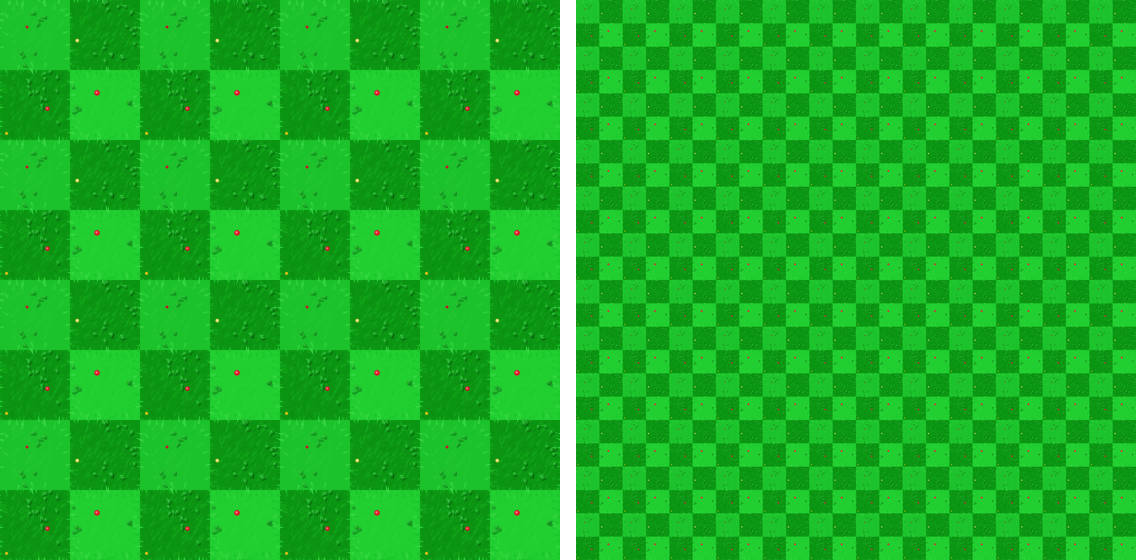
Left: one tile. Right: repeated 3 by 3.
Write a WebGL 1 fragment shader that draws this pattern.

```glsl
precision highp float;
// Checkerboard lawn: a block of 2 by 2 grass squares repeated 4 by 4 times.
// Tapered blades scattered on a wrapping grid fray the light squares over the
// dark ones; embossed leaf clumps and tiny flowers are placed in every block.
uniform vec2 u_resolution;

const float BLOCKS = 4.0;
const float BLADE_GRID = 26.0;
const vec3 DEEP = vec3(0.04, 0.58, 0.07);
const vec3 MOSS = vec3(0.07, 0.65, 0.10);
const vec3 GRASS = vec3(0.11, 0.76, 0.17);
const vec3 FRESH = vec3(0.13, 0.81, 0.19);
const vec3 SUNLIT = vec3(0.22, 0.85, 0.27);

vec2 hash2(vec2 p) {
  vec2 k = vec2(dot(p, vec2(12.99, 78.23)), dot(p, vec2(39.35, 11.14)));
  return fract(sin(k) * 4375.85);
}

// Shortest offset from a point inside the repeating block
vec2 wrapOffset(vec2 p, vec2 centre) {
  return fract(p - centre + 0.5) - 0.5;
}

float isLight(vec2 p) {
  vec2 square = floor(p * 2.0);
  return mod(square.x + square.y, 2.0);
}

vec3 lightTone(vec2 p) {
  return mix(FRESH, GRASS, step(0.5, fract(p.y)));
}

// Positive inside light squares, negative inside dark ones
float checkerDistance(vec2 p) {
  vec2 f = 0.5 - abs(fract(p * 2.0) - 0.5);
  return 0.5 * min(f.x, f.y) * (isLight(p) * 2.0 - 1.0);
}

float bladeMask(vec2 d, vec2 dir, float len, float halfWidth, float aa) {
  float t = clamp(dot(d, dir) / len, 0.0, 1.0);
  float dist = length(d - dir * len * t) - halfWidth * (1.0 - t);
  return 1.0 - smoothstep(-aa, aa, dist);
}

vec3 lawn(vec2 p, float aa) {
  vec3 under = mix(DEEP, MOSS, 0.08);
  vec3 over = lightTone(p);
  float cover = smoothstep(-aa, aa, checkerDistance(p));
  vec2 base = floor(p * BLADE_GRID);
  for (int j = -2; j <= 2; j++) {
    for (int i = -2; i <= 2; i++) {
      vec2 id = base + vec2(float(i), float(j));
      vec2 key = mod(id, BLADE_GRID);
      vec2 h = hash2(key + 3.1);
      vec2 v = hash2(key + 47.7);
      vec2 root = (id + h) / BLADE_GRID;
      vec2 c = fract(root * 2.0) - 0.5;
      vec2 outward = abs(c.x) > abs(c.y) ? vec2(sign(c.x), 0.0) : vec2(0.0, sign(c.y));
      float rim = smoothstep(0.34, 0.42, max(abs(c.x), abs(c.y)));
      vec2 dir = normalize(mix(vec2(0.65, 0.75), outward, rim) + (v.yx - 0.5) * 0.7);
      float len = mix(0.055, 0.018 + 0.03 * v.x, rim);
      float blade = bladeMask(p - root, dir, len, 0.006 + 0.005 * v.y, aa);
      // Light blades reach past their square, dark ones stay below
      if (isLight(root) > 0.5) {
        vec3 tint = mix(lightTone(root), v.x > 0.62 ? SUNLIT : GRASS, mix(0.3, 0.85, rim));
        over = mix(over, tint, blade * mix(0.5, 0.9, rim));
        cover = max(cover, blade * rim);
      } else {
        vec3 tint = v.x > 0.55 ? MOSS : DEEP * 0.95;
        under = mix(under, tint, blade * 0.75);
      }
    }
  }
  return mix(under, over, cover);
}

// Small leaves with a lit upper side and a shadow to the lower right
vec3 clump(vec3 col, vec2 p, vec2 centre, vec2 spread, float count, float aa) {
  for (int i = 0; i < 12; i++) {
    if (float(i) >= count) break;
    vec2 h = hash2(centre * 31.0 + float(i) * 1.7);
    vec2 v = hash2(centre * 57.0 + float(i) * 2.3);
    vec2 d = wrapOffset(p, centre + (h - 0.5) * spread);
    float angle = v.x * 6.283;
    vec2 dir = vec2(cos(angle), sin(angle));
    float len = 0.018 + 0.014 * v.y;
    float shade = bladeMask(d - vec2(0.006, -0.008), dir, len, 0.014, aa);
    float leaf = bladeMask(d, dir, len, 0.013, aa);
    float lit = bladeMask(d - vec2(-0.003, 0.004), dir, len * 0.7, 0.006, aa);
    col = mix(col, col * 0.74, shade);
    col = mix(col, mix(MOSS, GRASS, 0.4), leaf * 0.7);
    col = mix(col, vec3(0.30, 0.80, 0.34), lit * 0.65);
  }
  return col;
}

vec3 flower(vec3 col, vec2 p, vec2 centre, float radius, vec3 petal, vec3 heart, float aa) {
  vec2 d = wrapOffset(p, centre);
  float ring = smoothstep(aa, -aa, length(d) - radius);
  float core = smoothstep(aa, -aa, length(d - vec2(-0.15, 0.15) * radius) - radius * 0.4);
  return mix(mix(col, petal, ring), heart, core);
}

void main() {
  vec2 p = gl_FragCoord.xy / u_resolution * BLOCKS;
  float aa = 0.7 * BLOCKS / min(u_resolution.x, u_resolution.y);
  vec3 col = lawn(p, aa);
  // Leaf clumps, thicker on the dark squares
  col = clump(col, p, vec2(0.30, 0.42), vec2(0.28, 0.18), 12.0, aa);
  col = clump(col, p, vec2(0.33, 0.22), vec2(0.22, 0.20), 6.0, aa);
  col = clump(col, p, vec2(0.78, 0.64), vec2(0.26, 0.18), 8.0, aa);
  col = clump(col, p, vec2(0.93, 0.79), vec2(0.08, 0.34), 6.0, aa);
  col = clump(col, p, vec2(0.85, 0.97), vec2(0.26, 0.07), 6.0, aa);
  col = clump(col, p, vec2(0.27, 0.86), vec2(0.10, 0.16), 4.0, aa);
  col = clump(col, p, vec2(0.21, 0.58), vec2(0.15, 0.09), 4.0, aa);
  col = clump(col, p, vec2(0.56, 0.30), vec2(0.08, 0.20), 4.0, aa);
  col = clump(col, p, vec2(0.93, 0.24), vec2(0.06, 0.07), 2.0, aa);
  // Flowers
  vec3 red = vec3(0.86, 0.08, 0.16);
  vec3 pink = vec3(1.0, 0.45, 0.50);
  col = flower(col, p, vec2(0.193, 0.807), 0.010, red * 0.9, red, aa);
  col = flower(col, p, vec2(0.339, 0.224), 0.016, red, pink, aa);
  col = flower(col, p, vec2(0.693, 0.337), 0.020, red, pink, aa);
  col = flower(col, p, vec2(0.552, 0.710), 0.013, vec3(0.90, 0.83, 0.35), vec3(1.0, 0.95, 0.7), aa);
  col = flower(col, p, vec2(0.047, 0.047), 0.011, vec3(0.80, 0.72, 0.05), vec3(0.95, 0.8, 0.1), aa);
  gl_FragColor = vec4(col, 1.0);
}
```
